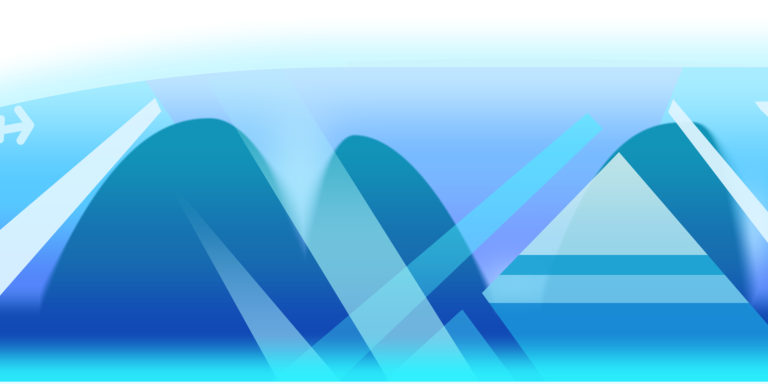
This background is drawn by a WebGL 2 fragment shader. Its source:

```glsl
#version 300 es
precision highp float;
// Abstract blue landscape: soft teal hills, crossing light beams and a striped pyramid.
uniform vec2 u_resolution;
out vec4 outColor;

// Signed distance to the line a-b, positive on its left
float side(vec2 p, vec2 a, vec2 b) {
  vec2 d = normalize(b - a);
  return d.x * (p.y - a.y) - d.y * (p.x - a.x);
}

float cover(float d) {
  float edge = max(0.0022, 0.7 / u_resolution.y);
  return smoothstep(-edge, edge, d);
}

// Convex quad with counterclockwise corners
float quad(vec2 p, vec2 a, vec2 b, vec2 c, vec2 d) {
  return cover(min(min(side(p, a, b), side(p, b, c)), min(side(p, c, d), side(p, d, a))));
}

// Hill with separate left and right falloff: drop at reach = (width, drop, power)
float hill(vec2 p, vec2 peak, vec3 left, vec3 right, float soft) {
  float dx = p.x - peak.x;
  vec3 reach = dx < 0.0 ? left : right;
  float t = abs(dx) / reach.x;
  float slope = reach.y * reach.z / reach.x * pow(t, reach.z - 1.0);
  float d = (peak.y - reach.y * pow(t, reach.z) - p.y) / sqrt(1.0 + slope * slope);
  return smoothstep(-soft, soft, d);
}

float stroke(vec2 p, vec2 a, vec2 b, float radius) {
  vec2 ab = b - a;
  return cover(radius - length(p - a - ab * clamp(dot(p - a, ab) / dot(ab, ab), 0.0, 1.0)));
}

float glow(vec2 p, vec2 center, vec2 size) {
  vec2 q = (p - center) / size;
  return exp(-dot(q, q));
}

vec3 skyColor(vec2 p) {
  vec3 middle = mix(vec3(0.47, 0.61, 1.0), vec3(0.47, 0.73, 1.0), smoothstep(0.33, 0.6, p.y));
  middle = mix(middle, vec3(0.75, 0.90, 1.0), smoothstep(0.58, 0.83, p.y));
  vec3 flank = mix(vec3(0.33, 0.52, 0.98), vec3(0.34, 0.79, 1.0), smoothstep(0.25, 0.5, p.y));
  flank = mix(flank, vec3(0.66, 0.93, 1.0), smoothstep(0.5, 0.82, p.y));
  float outer = cover(side(p, vec2(0.42, 0.73), vec2(0.372, 0.80)))
              + cover(side(p, vec2(1.776, 0.818), vec2(1.74, 0.73)));
  vec3 sky = mix(middle, flank, min(outer, 1.0));
  float haze = glow(p, vec2(0.78, 0.56), vec2(0.09, 0.2))
             + glow(p, vec2(1.34, 0.25), vec2(0.09, 0.07))
             + glow(p, vec2(1.96, 0.40), vec2(0.06, 0.12));
  return mix(sky, vec3(0.75, 0.9, 1.0), min(haze * 0.6, 1.0));
}

void main() {
  vec2 p = gl_FragCoord.xy / u_resolution.y;

  // Sky below a pale curved canopy
  vec3 color = skyColor(p);
  float bend = max(1.0 - p.x / 0.9, 0.0);
  float rim = 0.825 - 0.104 * bend * bend;
  float veil = 0.848 - 0.05 * (p.x - 1.35) * (p.x - 1.35);
  vec3 canopy = mix(vec3(0.80, 0.97, 1.0), vec3(1.0), smoothstep(0.0, 0.14, p.y - rim));
  canopy = mix(canopy, vec3(0.79, 0.95, 0.99), 0.6 * cover(veil - p.y) * step(0.9, p.x));
  color = mix(color, canopy, cover(p.y - rim));

  // Hills, blurred where they sink into the valleys
  float mist = glow(p, vec2(0.78, 0.48), vec2(0.07, 0.2))
             + glow(p, vec2(1.93, 0.48), vec2(0.07, 0.3));
  float soft = 0.004 + 0.03 * mist + 0.012 * (1.0 - smoothstep(0.2, 0.4, p.y));
  float land = hill(p, vec2(0.547, 0.692), vec3(0.443, 0.474, 2.2), vec3(0.208, 0.227, 2.0), soft);
  land = max(land, hill(p, vec2(0.924, 0.648), vec3(0.117, 0.208, 2.0), vec3(0.357, 0.417, 1.9), soft));
  land = max(land, hill(p, vec2(1.797, 0.682), vec3(0.39, 0.464, 2.6), vec3(0.143, 0.333, 2.5), soft));
  land = max(land, 1.0 - smoothstep(0.17, 0.26, p.y));
  vec3 ground = mix(vec3(0.07, 0.29, 0.71), vec3(0.09, 0.43, 0.69), smoothstep(0.14, 0.36, p.y));
  ground = mix(ground, vec3(0.07, 0.58, 0.72), smoothstep(0.32, 0.64, p.y));
  color = mix(color, ground, land);

  // Striped pyramid
  float pyramid = quad(p, vec2(1.44, -0.02), vec2(2.15, -0.02), vec2(1.612, 0.604), vec2(1.255, 0.237));
  vec3 pale = mix(vec3(0.68, 0.90, 0.95), vec3(0.84, 0.94, 0.94), smoothstep(0.34, 0.6, p.y));
  vec4 stripe = mix(vec4(0.10, 0.57, 0.85, 0.9), vec4(0.46, 0.82, 0.94, 0.85), cover(p.y - 0.211));
  stripe = mix(stripe, vec4(0.12, 0.65, 0.83, 0.95), cover(p.y - 0.284));
  stripe = mix(stripe, vec4(pale, 0.86), cover(p.y - 0.336));
  color = mix(color, stripe.rgb, stripe.a * pyramid);
  float foot = quad(p, vec2(0.97, -0.02), vec2(1.363, -0.02), vec2(1.205, 0.193), vec2(1.2, 0.191));
  color = mix(color, vec3(0.25, 0.85, 0.98), 0.45 * foot);

  // Translucent crossing beams
  float ribbon = quad(p, vec2(0.68, -0.015), vec2(0.857, -0.015), vec2(1.57, 0.665), vec2(1.53, 0.706));
  color = mix(color, vec3(0.28, 0.95, 1.0), ribbon * mix(0.3, 0.52, smoothstep(0.05, 0.6, p.y)));
  float shaft = quad(p, vec2(1.03, -0.02), vec2(1.264, -0.02), vec2(0.734, 0.823), vec2(0.534, 0.797));
  color = mix(color, vec3(0.67, 0.98, 0.98), shaft * mix(0.6, 0.14, smoothstep(0.35, 0.78, p.y)));
  float sliver = quad(p, vec2(0.74, -0.02), vec2(0.91, -0.02), vec2(0.43, 0.545), vec2(0.425, 0.548));
  color = mix(color, vec3(0.68, 0.96, 1.0), sliver * 0.55 * (1.0 - smoothstep(0.1, 0.53, p.y)));

  // Bright side blades and the small arrow
  float blade = quad(p, vec2(-0.1, 0.116), vec2(0.42, 0.71), vec2(0.404, 0.745), vec2(-0.1, 0.316));
  blade = max(blade, quad(p, vec2(1.74, 0.708), vec2(2.1, 0.236), vec2(2.1, 0.329), vec2(1.753, 0.742)));
  blade = max(blade, quad(p, vec2(1.98, 0.715), vec2(2.1, 0.6), vec2(2.1, 0.74), vec2(1.966, 0.735)));
  color = mix(color, vec3(0.87, 0.96, 1.0), 0.93 * blade);
  vec2 tip = vec2(0.078, 0.674);
  float arrow = max(stroke(p, vec2(0.0, 0.66), tip, 0.011),
                max(stroke(p, vec2(0.048, 0.714), tip, 0.011), stroke(p, vec2(0.054, 0.634), tip, 0.011)));
  arrow = max(arrow, stroke(p, vec2(0.0, 0.637), vec2(0.003, 0.69), 0.01));
  color = mix(color, vec3(0.84, 0.96, 1.0), 0.9 * arrow);

  // Cyan shore light and thin pale base
  color = mix(color, vec3(0.17, 0.95, 1.0), 0.93 * (1.0 - smoothstep(0.015, 0.14, p.y)));
  color = mix(color, vec3(0.9, 0.99, 1.0), cover(0.006 - p.y));
  outColor = vec4(color, 1.0);
}
```
